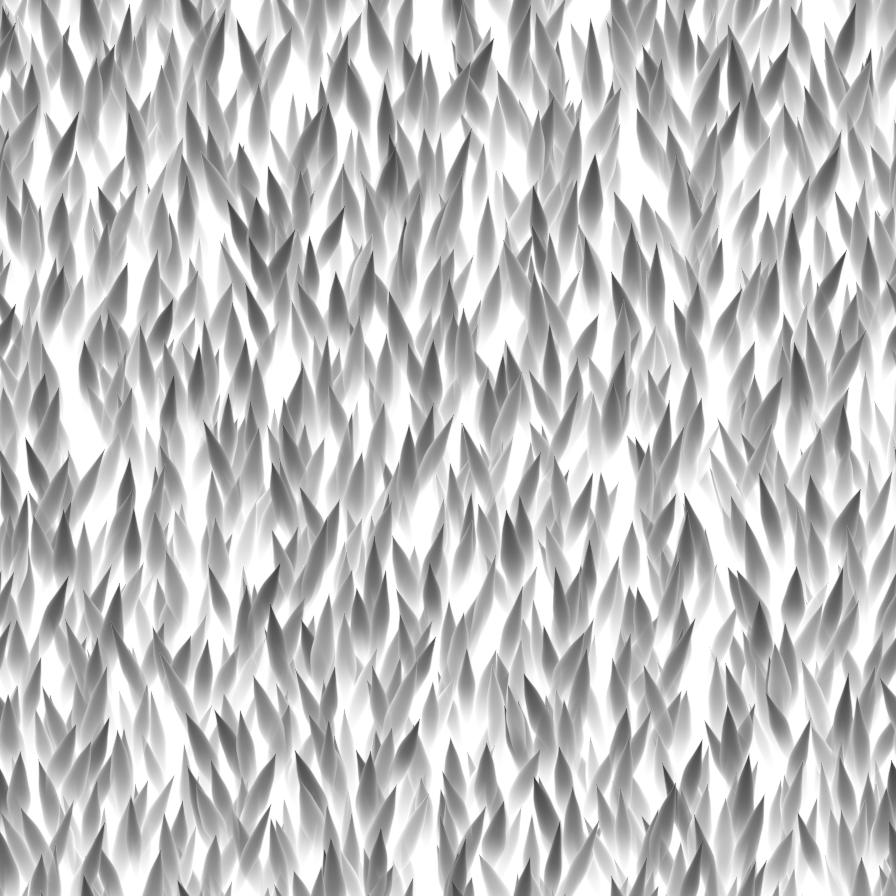
This texture is drawn by a three.js fragment shader. Its source:

```glsl
varying vec2 vUv;

#define CELLS 20.0        // blades across and up, per layer
#define LAYERS 3
#define BLADE_LENGTH 0.106
#define HALF_WIDTH 0.0108
#define LEAN 0.45         // largest tilt in radians
#define BACK_TONE 0.66    // tip grey of the rear layer
#define FRONT_TONE 0.35   // tip grey of the front layer
#define TONE_SPREAD 0.24
#define RIM_LIGHT 0.26
#define SOFTNESS 0.0011

const float PI = 3.14159265;

vec4 hash4(vec3 p) {
  vec4 q = fract(p.xyzx * vec4(0.1031, 0.1030, 0.0973, 0.1099));
  q += dot(q, q.wzxy + 33.33);
  return fract((q.xxyz + q.yzzw) * q.zywx);
}

// Grey and opacity of one blade; the tip is at the origin, the root below it
vec2 blade(vec2 p, float tone, vec4 rnd) {
  float angle = (rnd.x - 0.5) * 2.0 * LEAN;
  float c = cos(angle);
  float s = sin(angle);
  p = vec2(c * p.x + s * p.y, c * p.y - s * p.x);

  float t = -p.y / (BLADE_LENGTH * mix(0.82, 1.17, rnd.y));
  if (t < 0.0 || t > 1.0) return vec2(1.0, 0.0);

  // Pointed leaf outline with a slight bend and uneven sides
  float x = abs(p.x + (rnd.z - 0.5) * 0.012 * t * (1.0 - t));
  float wobble = 1.0 + 0.06 * sin(t * 15.0 + rnd.w * 2.0 * PI);
  float width = HALF_WIDTH * mix(0.8, 1.2, rnd.w) * sin(PI * pow(t, 1.1)) * wobble;
  float across = clamp(x / max(width, 0.0001), 0.0, 1.0);

  // Dark tip and core, pale rim, root dissolving away
  float grey = tone + 0.34 * t + RIM_LIGHT * pow(across, 3.0);
  float edge = smoothstep(-SOFTNESS, SOFTNESS, width - x);
  float fade = 1.0 - smoothstep(0.4, 1.0, t);
  return vec2(min(grey, 1.0), edge * fade);
}

void main() {
  float grey = 1.0;

  for (int layer = 0; layer < LAYERS; layer++) {
    float depth = float(layer);
    float layerTone = mix(BACK_TONE, FRONT_TONE, depth / float(LAYERS - 1));
    vec2 grid = vUv * CELLS + depth * vec2(0.37, 0.61);
    vec2 base = floor(grid);

    // Paint from the upper rows down so that lower tips cover upper roots
    for (int row = 3; row >= 0; row--) {
      for (int col = -2; col <= 2; col++) {
        vec2 cell = base + vec2(float(col), float(row));
        vec3 seed = vec3(mod(cell, CELLS), depth * 7.0 + 1.0);
        vec4 place = hash4(seed);
        vec4 shape = hash4(seed + 41.0);
        float tone = layerTone + (place.z - 0.5) * TONE_SPREAD;
        vec2 paint = blade((grid - cell - place.xy) / CELLS, tone, shape);
        grey = mix(grey, paint.x, paint.y);
      }
    }
  }

  gl_FragColor = vec4(vec3(grey), 1.0);
}
```
